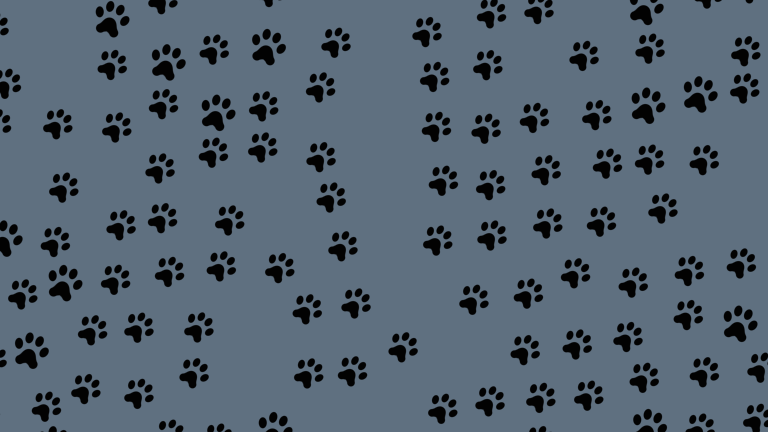
Give the GLSL for this pattern, as a WebGL 1 fragment shader.

```glsl
precision highp float;
// Scattered black paw prints in two sizes on a slate blue ground.

uniform vec2 u_resolution;

const vec3 SLATE = vec3(0.373, 0.439, 0.502);
const vec3 INK = vec3(0.008);
const float CELL = 0.125;       // grid spacing, in canvas heights
const float GRID_TILT = 0.12;   // slope of the scattered rows
const float JITTER = 0.34;      // wander inside a cell
const float GAP_SHARE = 0.14;   // cells left empty
const float LARGE_SHARE = 0.15; // cells holding a large print
const float UNIT = 1.0 / 648.0; // paw drawing unit, in canvas heights

float hash(vec2 p, float seed) {
    vec3 q = fract(vec3(p.xyx + seed * 7.31) * vec3(0.1031, 0.1030, 0.0973));
    q += dot(q, q.yzx + 33.33);
    return fract((q.x + q.y) * q.z);
}

vec2 rotate(vec2 p, float angle) {
    float c = cos(angle), s = sin(angle);
    return vec2(c * p.x - s * p.y, s * p.x + c * p.y);
}

float smoothUnion(float a, float b, float k) {
    float h = max(k - abs(a - b), 0.0) / k;
    return min(a, b) - 0.25 * h * h * k;
}

float ellipse(vec2 p, vec2 radii) {
    float k = length(p / radii);
    return k * (k - 1.0) / max(length(p / (radii * radii)), 0.001);
}

float capsule(vec2 p, vec2 a, vec2 b, float radius) {
    vec2 ab = b - a;
    float t = clamp(dot(p - a, ab) / dot(ab, ab), 0.0, 1.0);
    return length(p - a - ab * t) - radius;
}

// Upright paw, mirrored about its axis: lobed pad and four toes.
float paw(vec2 p) {
    p = vec2(abs(p.x), p.y + 9.0);
    float heel = capsule(p, vec2(0.0, 2.0), vec2(10.5, -8.5), 6.8);
    float pad = smoothUnion(length(p - vec2(0.0, 1.0)) - 10.2, heel, 5.0);
    vec2 toeSize = vec2(6.0, 8.2);
    float innerToe = ellipse(rotate(p - vec2(8.0, 27.0), 0.1), toeSize);
    float outerToe = ellipse(rotate(p - vec2(20.0, 14.0), 0.35), toeSize);
    return min(pad, min(innerToe, outerToe));
}

// Distance to one print; small prints lean further to the right.
float pawPrint(vec2 offset, bool large) {
    float size = UNIT * (large ? 1.0 : 0.84);
    float lean = large ? 0.35 : 0.66;
    return size * paw(rotate(offset, lean) / size);
}

// Nearest print among jittered cells, each row slid by its own amount.
float scatteredPaws(vec2 uv) {
    vec2 g = rotate(uv, -GRID_TILT) / CELL + 20.0;
    float nearest = 1.0;
    for (int j = -1; j <= 1; j++) {
        float row = floor(g.y) + float(j);
        float slide = hash(vec2(row, 3.0), 1.0);
        for (int i = -1; i <= 1; i++) {
            vec2 id = vec2(floor(g.x - slide) + float(i), row);
            vec2 wander = vec2(hash(id, 2.0), hash(id, 3.0)) - 0.5;
            vec2 center = id + vec2(slide, 0.0) + 0.5 + JITTER * wander;
            vec2 offset = rotate((g - center) * CELL, GRID_TILT);
            float d = pawPrint(offset, hash(id, 4.0) < LARGE_SHARE);
            if (hash(id, 5.0) > GAP_SHARE) nearest = min(nearest, d);
        }
    }
    return nearest;
}

void main() {
    vec2 uv = gl_FragCoord.xy / u_resolution.y;
    float edge = 0.75 / u_resolution.y;
    float ground = smoothstep(-edge, edge, scatteredPaws(uv));
    gl_FragColor = vec4(mix(INK, SLATE, ground), 1.0);
}
```
